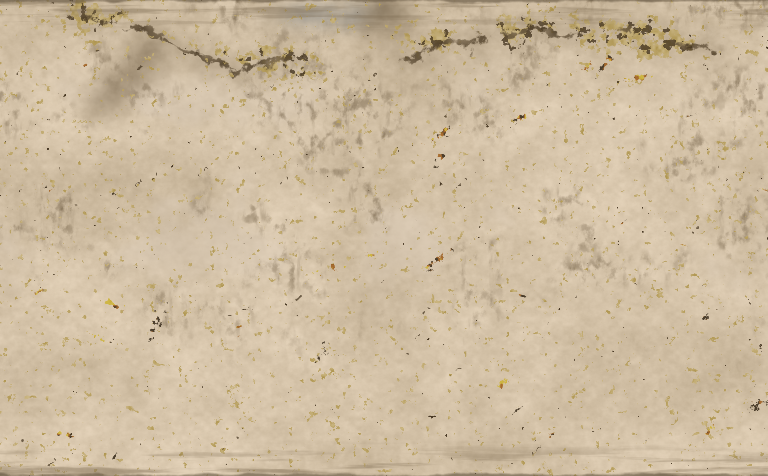
Give the GLSL for this texture, as a Shadertoy shader.

```glsl
// Weathered plaster wall: cloudy beige ground, stained branches, paint flecks and worn edges.

const vec3 PLASTER_LIGHT = vec3(0.872, 0.803, 0.703);
const vec3 PLASTER_SHADE = vec3(0.725, 0.652, 0.540);
const vec3 PALE_GREY = vec3(0.850, 0.790, 0.715);
const vec3 SOOT = vec3(0.47, 0.40, 0.30);
const vec3 BLUE_GREY = vec3(0.56, 0.56, 0.55);
const vec3 BARK = vec3(0.25, 0.19, 0.11);
const vec3 OCHRE = vec3(0.68, 0.58, 0.30);
const vec3 RUST = vec3(0.62, 0.36, 0.10);
const vec3 YELLOW = vec3(0.80, 0.70, 0.20);

float hash(vec2 p) {
    vec3 q = fract(p.xyx * 0.1031);
    q += dot(q, q.yzx + 33.33);
    return fract((q.x + q.y) * q.z);
}

float noise(vec2 p) {
    vec2 i = floor(p), f = fract(p);
    f = f * f * (3.0 - 2.0 * f);
    return mix(mix(hash(i), hash(i + vec2(1, 0)), f.x),
               mix(hash(i + vec2(0, 1)), hash(i + vec2(1, 1)), f.x), f.y);
}

float layered(vec2 p) {
    float sum = 0.0, weight = 0.5;
    for (int k = 0; k < 5; k++) {
        sum += weight * noise(p);
        p = mat2(1.6, 1.2, -1.2, 1.6) * p + 7.3;
        weight *= 0.5;
    }
    return sum / 0.97;
}

// Distance to the nearest cell point, and the random value of that cell
vec2 cellular(vec2 p) {
    vec2 home = floor(p), best = vec2(9.0, 0.0);
    for (int j = -1; j <= 1; j++)
    for (int i = -1; i <= 1; i++) {
        vec2 cell = home + vec2(i, j);
        float d = length(cell + vec2(hash(cell), hash(cell + 51.7)) - p);
        if (d < best.x) best = vec2(d, hash(cell + 17.1));
    }
    return best;
}

float segment(vec2 p, vec2 a, vec2 b) {
    vec2 ab = b - a;
    return length(p - a - ab * clamp(dot(p - a, ab) / dot(ab, ab), 0.0, 1.0));
}

float path(vec2 p, vec2 a, vec2 b, vec2 c, vec2 d) {
    return min(segment(p, a, b), min(segment(p, b, c), segment(p, c, d)));
}

float glow(vec2 p, vec2 centre, vec2 size) {
    vec2 q = (p - centre) / size;
    return exp(-dot(q, q));
}

vec3 plaster(vec2 p) {
    float clouds = layered(p * 5.0 + 2.0) - 0.5;
    float mottle = layered(p * 21.0) - 0.5;
    float grain = layered(p * vec2(85.0, 100.0)) - 0.5;
    float tone = 0.70 + 0.90 * clouds + 0.52 * mottle + 0.50 * grain;
    tone -= 0.17 * smoothstep(0.72, 1.0, p.y);
    vec3 col = mix(PLASTER_SHADE, PLASTER_LIGHT, clamp(tone, -0.3, 1.12));
    float middle = smoothstep(0.3, 0.5, p.y) * smoothstep(0.92, 0.75, p.y);
    col = mix(col, PALE_GREY, 0.5 * middle * smoothstep(0.5, 0.7, layered(p * 6.0 + 31.0)));
    // Faint fine scuffs and short vertical drips
    float scuff = smoothstep(0.48, 0.80, layered(p * vec2(62.0, 50.0) + 9.0));
    float drip = smoothstep(0.56, 0.88, layered(p * vec2(70.0, 22.0) + 40.0));
    float region = smoothstep(0.45, 0.72, layered(p * 9.0 + 5.0)) * smoothstep(0.15, 0.42, p.y);
    return mix(col, SOOT, region * (0.50 * scuff + 0.35 * drip));
}

vec3 addBranch(vec3 col, vec2 p, float d, float px) {
    float rough = layered(p * 90.0);
    float cover = smoothstep(0.30, 0.70, noise(p * 12.0 + 3.0));
    float near = smoothstep(0.060, 0.0, d) * cover;
    col = mix(col, SOOT, 0.30 * smoothstep(0.06, 0.0, d) * layered(p * 30.0));
    // Scattered leaf flakes, light and dark
    float leaf = smoothstep(0.0, 0.09, near * 0.34 + rough - 0.70);
    vec3 leafColour = mix(OCHRE, vec3(0.80, 0.72, 0.52), noise(p * 150.0));
    col = mix(col, leafColour, 0.85 * leaf);
    float twig = smoothstep(0.0, 0.06, near * 0.28 + layered(p * 80.0 + 70.0) - 0.82);
    col = mix(col, BARK, 0.75 * twig);
    // Stem that thins out and breaks
    float width = 0.011 * (noise(p * 16.0 + 8.0) - 0.30) + 0.022 * (rough - 0.5);
    float wood = smoothstep(px + 0.001, -px - 0.001, d - width);
    return mix(col, mix(BARK, SOOT, noise(p * 60.0)), 0.8 * wood);
}

vec3 addClump(vec3 col, vec2 p, vec2 seed, float aspect, float px) {
    float pick = hash(seed + 4.0);
    vec2 centre = vec2(hash(seed) * aspect, 0.04 + 0.84 * hash(seed + 1.7));
    float size = mix(0.007, 0.046, pick * pick);
    float angle = mix(-0.5, 1.2, hash(seed + 8.0));
    vec2 axis = vec2(cos(angle), sin(angle)), d = p - centre;
    vec2 q = vec2(dot(d, axis), dot(d, vec2(-axis.y, axis.x))) / size;
    if (dot(q, q) > 4.0) return col;
    float body = 0.32 - length(q * vec2(0.7, 2.6)) + 2.9 * (layered(p * 120.0 + seed) - 0.53);
    float mask = smoothstep(-px / size, px / size + 0.2, body);
    float hue = noise(p * 110.0 + seed * 3.0) + 0.8 * (hash(seed + 12.0) - 0.5);
    vec3 paint = mix(BARK * 0.8, RUST, smoothstep(0.40, 0.60, hue));
    paint = mix(paint, YELLOW, smoothstep(0.70, 0.85, hue));
    return mix(col, paint, 0.85 * mask);
}

void mainImage(out vec4 fragColor, in vec2 fragCoord) {
    float px = 1.0 / iResolution.y, aspect = iResolution.x * px;
    vec2 p = fragCoord * px;
    vec3 col = plaster(p);

    // Soft smoke stains near the top
    float smoke = layered(p * 16.0 + 60.0);
    float smear = smoothstep(0.075, 0.0, segment(p, vec2(0.32, 0.89), vec2(0.22, 0.79)));
    col = mix(col, SOOT, smear * smoke * 0.85);
    col = mix(col, BLUE_GREY, glow(p, vec2(0.70, 0.97), vec2(0.10, 0.03)) * smoke * 1.2);
    col = mix(col, SOOT, glow(p, vec2(0.81, 0.96), vec2(0.05, 0.05)) * smoke * 1.2);

    // Two ragged branches
    vec2 bend = vec2(layered(p * 16.0), layered(p * 16.0 + 20.0)) - 0.5;
    vec2 w = p + 0.07 * bend;
    col = addBranch(col, p, path(w, vec2(0.18, 0.975), vec2(0.38, 0.905),
                                 vec2(0.49, 0.855), vec2(0.63, 0.880)), px);
    col = addBranch(col, p, path(w, vec2(0.84, 0.885), vec2(1.06, 0.920),
                                 vec2(1.40, 0.925), vec2(1.49, 0.885)), px);

    // Broken paint clumps and tiny specks
    for (int i = 0; i < 36; i++)
        col = addClump(col, p, vec2(float(i) * 3.7 + 1.0, 5.3), aspect, px);
    vec2 speck = cellular(p * 15.0 + 0.4 * noise(p * 90.0));
    float spot = smoothstep(0.035 + 12.0 * px, 0.035 - 6.0 * px, speck.x) * step(0.86, speck.y);
    col = mix(col, mix(BARK, OCHRE, step(0.96, speck.y)), 0.7 * spot);

    // Worn horizontal edges
    float edge = min(p.y, 1.0 - p.y);
    float streak = smoothstep(0.48, 0.76, layered(p * vec2(5.0, 85.0) + 11.0));
    col = mix(col, SOOT, 0.45 * streak * smoothstep(0.085, 0.01, edge));
    float worn = smoothstep(0.008, 0.001, edge + 0.012 * (layered(p * 25.0) - 0.4));
    col = mix(col, SOOT * 0.8, 0.6 * worn);
    fragColor = vec4(clamp(col, 0.0, 1.0), 1.0);
}
```
